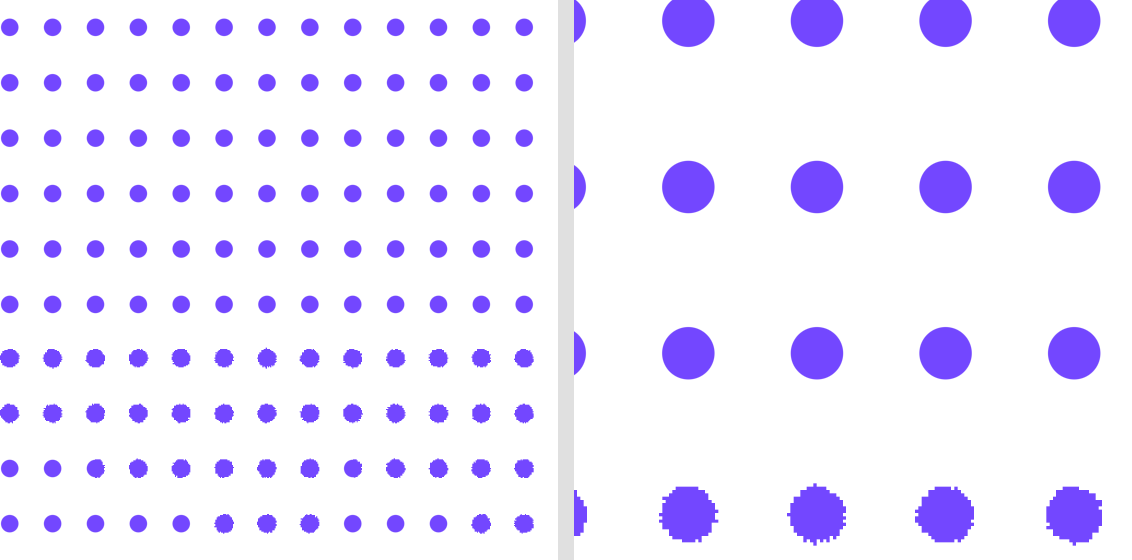
Left: the whole. Right: its middle third, enlarged.
A Shadertoy shader for this pattern:

```glsl
// Violet dots in a 13 by 10 grid on white, with jagged rims on many of the lower dots.

// Lengths are fractions of the canvas height.
const vec2  COUNT       = vec2(13.0, 10.0);
const vec2  FIRST       = vec2(0.0174, 0.0488);   // top left centre, measured from the top
const vec2  PITCH       = vec2(0.07656, 0.09896);
const float LOWER_ROW   = 6.0;                    // first row of the tighter lower block
const float LOWER_START = 0.6396;
const float LOWER_PITCH = 0.0985;
const float RADIUS      = 0.0156;
const float WORN_RADIUS = 0.0167;
const float JAG         = 0.0022;                 // spread of the jagged rim
const float GRAIN       = 512.0;                  // rim steps per canvas height
const int   SAMPLES     = 3;                      // per axis, for the stepped rims
const vec3  PAPER       = vec3(1.0);
const vec3  VIOLET      = vec3(0.45, 0.28, 1.0);

float hash(vec2 p) {
    vec3 q = fract(vec3(p.xyx) * 0.1031);
    q += dot(q, q.yzx + 33.33);
    return fract((q.x + q.y) * q.z);
}

// Column and row of the nearest dot, counted from the top left.
vec2 nearestCell(vec2 p) {
    return clamp(floor((p - FIRST) / PITCH + 0.5), vec2(0.0), COUNT - 1.0);
}

vec2 dotCentre(vec2 cell) {
    vec2 c = FIRST + cell * PITCH;
    if (cell.y >= LOWER_ROW) c.y = LOWER_START + (cell.y - LOWER_ROW) * LOWER_PITCH;
    return c;
}

// Wear covers two full rows, then breaks up; some dots are worn on the right only.
bool isWorn(vec2 cell, vec2 offset) {
    if (cell.y < LOWER_ROW) return false;
    if (cell.y < 8.0) return true;
    if (cell.y < 9.0) {
        bool halfWorn = mod(cell.x, 6.0) == 2.0;
        return cell.x >= 2.0 && (!halfWorn || offset.x > 0.0);
    }
    return (cell.x >= 5.0 && cell.x <= 7.0) || cell.x >= 11.0;
}

// Hard disc on a coarse grain, its radius varied from grain to grain.
float wornDisc(vec2 p, vec2 centre) {
    vec2 grain = floor(p * GRAIN);
    float d = length((grain + 0.5) / GRAIN - centre);
    float radius = WORN_RADIUS + JAG * (hash(grain) - 0.5);
    return step(d, radius);
}

void mainImage(out vec4 fragColor, in vec2 fragCoord) {
    float pixel = 1.0 / iResolution.y;
    vec2 p = vec2(fragCoord.x, iResolution.y - fragCoord.y) * pixel;
    vec2 cell = nearestCell(p);
    vec2 centre = dotCentre(cell);
    vec2 offset = p - centre;

    float cover = 0.0;
    if (isWorn(cell, offset)) {
        // Average the stepped rim over the pixel.
        for (int j = 0; j < SAMPLES; j++)
        for (int i = 0; i < SAMPLES; i++) {
            vec2 jitter = (vec2(i, j) + 0.5) / float(SAMPLES) - 0.5;
            cover += wornDisc(p + jitter * pixel, centre);
        }
        cover /= float(SAMPLES * SAMPLES);
    } else {
        cover = 1.0 - smoothstep(-0.75 * pixel, 0.75 * pixel, length(offset) - RADIUS);
    }

    fragColor = vec4(mix(PAPER, VIOLET, cover), 1.0);
}
```
